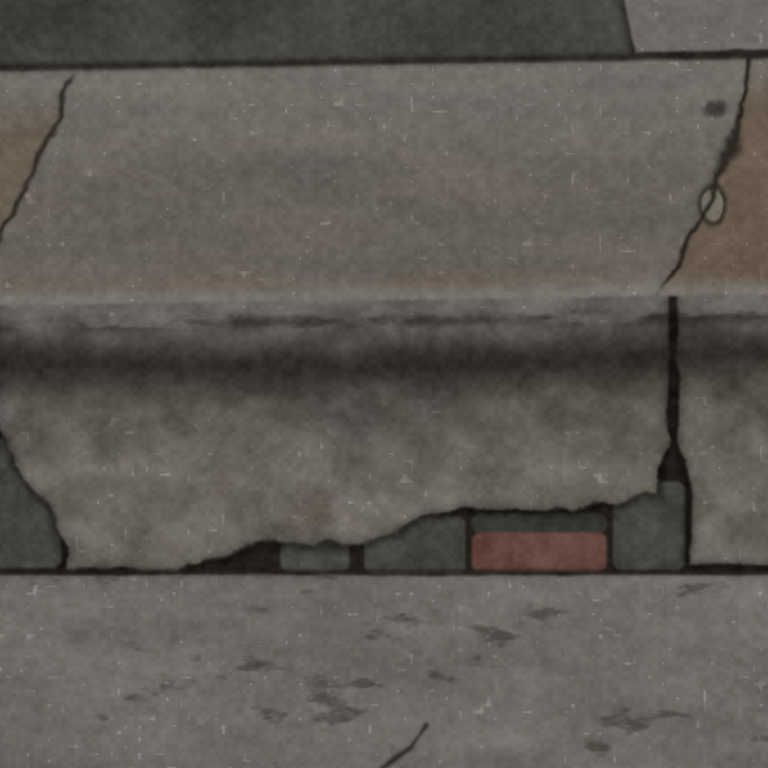
Write a Shadertoy shader that draws this texture.

```glsl
// Weathered stone steps: a cracked tread, a rounded nosing and a broken riser over brick rubble.
const vec3 STONE = vec3(0.415, 0.400, 0.380);
const vec3 LIT_STONE = vec3(0.475, 0.465, 0.445);
const vec3 WARM_STONE = vec3(0.400, 0.345, 0.285);
const vec3 RISER_STONE = vec3(0.405, 0.388, 0.358);
const vec3 MORTAR = vec3(0.245, 0.247, 0.232);
const vec3 BRICK = vec3(0.385, 0.275, 0.245);
const vec3 SHADOW = vec3(0.135, 0.118, 0.102);
const float STEP_TOP = 0.252;
const float SOFT = 0.0035;
const float GRAIN = 0.065;

float hash(vec2 p) {
    return fract(sin(dot(p, vec2(127.1, 311.7))) * 43758.5453);
}

float noise(vec2 p) {
    vec2 i = floor(p), f = fract(p);
    f = f * f * (3.0 - 2.0 * f);
    return mix(mix(hash(i), hash(i + vec2(1, 0)), f.x),
               mix(hash(i + vec2(0, 1)), hash(i + vec2(1, 1)), f.x), f.y);
}

float fbm(vec2 p) {
    float sum = 0.0, amp = 0.5;
    for (int i = 0; i < 5; i++) {
        sum += amp * noise(p);
        p = mat2(1.6, 1.2, -1.2, 1.6) * p + 7.3;
        amp *= 0.5;
    }
    return sum;
}

float inside(float d) { return smoothstep(-SOFT, SOFT, d); }

float glow(float d, float width) { return exp(-d * d / (width * width)); }

float block(vec2 p, vec2 center, vec2 halfSize) {
    vec2 q = abs(p - center) - halfSize + 0.012;
    return inside(0.012 - length(max(q, 0.0)) - min(max(q.x, q.y), 0.0));
}

float segment(vec2 p, vec2 a, vec2 b) {
    vec2 d = b - a;
    return length(p - a - d * clamp(dot(p - a, d) / dot(d, d), 0.0, 1.0));
}

// Flat tread with streaks, side slabs and two slanting cracks
vec3 tread(vec2 p, float lip, float wobble) {
    float streak = fbm(p * vec2(5.0, 28.0));
    vec3 col = mix(STONE - vec3(0.018, 0.025, 0.030), STONE + 0.015, smoothstep(0.74, 0.9, p.y));
    col += (streak - 0.48) * vec3(0.09, 0.075, 0.06);
    col += vec3(0.035, 0.0, -0.025) * glow(p.y - lip - 0.022, 0.012) * noise(p * vec2(7.0, 30.0));
    float t = (p.y - 0.635) / 0.285;
    float rightCrack = p.x - 0.87 - 0.107 * t - 0.055 * t * (1.0 - t) + wobble;
    float leftCrack = p.x - 0.097 * (p.y - 0.69) / 0.21 + wobble;
    col = mix(col, WARM_STONE + (streak - 0.5) * 0.06, 0.85 * inside(rightCrack) * smoothstep(0.93, 0.85, p.y));
    col = mix(col, WARM_STONE, 0.6 * inside(-leftCrack) * smoothstep(0.89, 0.82, p.y));
    float chip = length((p - vec2(0.928, 0.733)) * vec2(1.0, 0.6)) + wobble * 0.5;
    col = mix(col, SHADOW, 0.6 * glow(chip - 0.014, 0.004));
    col = mix(col, LIT_STONE - vec3(0.03, 0.04, 0.07), smoothstep(0.014, 0.009, chip));
    float width = 0.004 + 0.006 * glow(p.y - 0.80, 0.025);
    col = mix(col, SHADOW, 0.85 * glow(rightCrack, width));
    col = mix(col, SHADOW, 0.75 * glow(leftCrack, 0.0042) * smoothstep(0.91, 0.89, p.y));
    float pit = length((p - vec2(0.933, 0.858)) * vec2(0.6, 1.0)) + wobble;
    col = mix(col, SHADOW, 0.6 * smoothstep(0.014, 0.003, pit));
    return mix(col, LIT_STONE, 0.75 * glow(p.y - lip - 0.006, 0.013));
}

// Rounded nosing, the dark groove under it and the rough riser
vec3 front(vec2 p, float lip) {
    float groove = 0.528 - 0.013 * sin(3.14159 * p.x) + 0.016 * p.x;
    float rough = fbm(p * vec2(22.0, 26.0));
    vec3 nosing = mix(vec3(0.285, 0.272, 0.252), vec3(0.385, 0.375, 0.355), smoothstep(groove + 0.015, lip - 0.012, p.y));
    nosing -= 0.13 * glow(p.y - lip + 0.026, 0.010) * smoothstep(0.35, 0.65, fbm(p * vec2(16.0, 60.0)));
    vec3 riser = mix(RISER_STONE * 0.76, RISER_STONE, smoothstep(groove, 0.36, p.y));
    riser += vec3(0.025, 0.008, -0.01) * (fbm(p * 9.0 + 4.0) - 0.5);
    vec3 col = mix(riser, nosing, smoothstep(groove - 0.012, groove + 0.014, p.y));
    col += (rough - 0.48) * 0.19;
    float under = p.y - groove;
    return mix(col, SHADOW + 0.03, 0.82 * glow(under, under > 0.0 ? 0.021 : 0.030));
}

// Dark cavity filled with mortar lumps and one red brick
vec3 rubble(vec2 p) {
    float lumps = (fbm(p * 24.0) - 0.5) * 0.10;
    float grey = max(block(p, vec2(0.410, 0.275), vec2(0.045, 0.020)), block(p, vec2(0.540, 0.290), vec2(0.066, 0.038)));
    grey = max(grey, block(p, vec2(0.845, 0.315), vec2(0.047, 0.058)));
    grey = max(grey, block(p, vec2(0.025, 0.345), vec2(0.055, 0.085)));
    vec3 col = mix(SHADOW, MORTAR + 0.015 + lumps, grey);
    col = mix(col, MORTAR * 0.85, block(p, vec2(0.702, 0.318), vec2(0.088, 0.014)));
    return mix(col, BRICK + lumps * 1.3, block(p, vec2(0.702, 0.281), vec2(0.088, 0.026)));
}

void mainImage(out vec4 fragColor, in vec2 fragCoord) {
    vec2 p = fragCoord / iResolution.xy;
    float wobble = (fbm(p * 26.0) - 0.48) * 0.022;
    float lip = 0.602 + 0.014 * p.x;
    float treadTop = 0.908 + 0.017 * p.x;

    // Broken outline of the main riser and its right neighbour
    float bottom = 0.257 + 0.037 * smoothstep(0.20, 0.36, p.x) + 0.042 * smoothstep(0.46, 0.60, p.x)
                 + 0.022 * smoothstep(0.74, 0.86, p.x);
    float left = 0.09 * (1.0 - smoothstep(0.28, 0.46, p.y)) - 0.005;
    float right = 0.871 - 0.016 * (1.0 - smoothstep(0.36, 0.46, p.y));
    float mainEdge = min(min(p.x - left, right - p.x), p.y - bottom) + wobble * smoothstep(0.52, 0.44, p.y);
    float sideEdge = min(p.x - 0.883 - 0.016 * (1.0 - smoothstep(0.36, 0.44, p.y)), p.y - 0.265) + wobble * 0.5;
    float edge = max(mainEdge, sideEdge);
    vec3 face = mix(front(p, lip), SHADOW, 0.5 * exp(-max(edge, 0.0) / 0.006));
    vec3 col = mix(rubble(p) * mix(0.6, 1.0, smoothstep(0.0, 0.018, -edge)), face, inside(edge));
    col = mix(col, tread(p, lip, wobble), inside(p.y - lip));

    // Shaded wall and pale corner block above the tread
    vec3 wall = MORTAR + (fbm(p * 11.0) - 0.45) * 0.13;
    float corner = min(p.x - 0.828 + 0.22 * (p.y - 0.93), p.y - 0.931 - 0.03 * (p.x - 0.83)) + wobble * 0.3;
    wall = mix(wall, SHADOW, 0.65 * glow(corner, 0.009));
    wall = mix(wall, STONE + 0.01, inside(corner));
    col = mix(col, wall, inside(p.y - treadTop + wobble * 0.3));
    col = mix(col, SHADOW, 0.7 * glow(p.y - treadTop - 0.004, 0.006) * (1.0 - 0.7 * inside(corner)));

    // Lower step with stains and a short crack
    vec3 ground = STONE + 0.008 + (fbm(p * vec2(9.0, 28.0)) - 0.48) * 0.10;
    ground -= 0.12 * smoothstep(0.66, 0.80, fbm(p * vec2(14.0, 30.0) + 3.0));
    ground -= 0.14 * glow(length((p - vec2(0.34, 0.206)) * vec2(0.4, 1.0)) + wobble, 0.008);
    float crack = min(segment(p, vec2(0.555, 0.055), vec2(0.535, 0.027)), segment(p, vec2(0.535, 0.027), vec2(0.498, 0.0)));
    ground = mix(ground, SHADOW, 0.75 * glow(crack + wobble * 0.3, 0.004));
    col = mix(col, ground, inside(STEP_TOP - p.y + wobble * 0.3));
    col = mix(col, SHADOW, 0.6 * glow(p.y - STEP_TOP - 0.003, 0.005));

    // Fine grain and scattered pale flecks
    col += (noise(p * 170.0) - 0.5) * GRAIN * 0.6 + (noise(p * 80.0) - 0.5) * GRAIN * 0.6;
    col += 0.10 * smoothstep(0.86, 1.0, noise(p * 110.0 + 9.0)) * smoothstep(0.25, 0.42, col.g);
    fragColor = vec4(clamp(col, 0.0, 1.0), 1.0);
}
```
